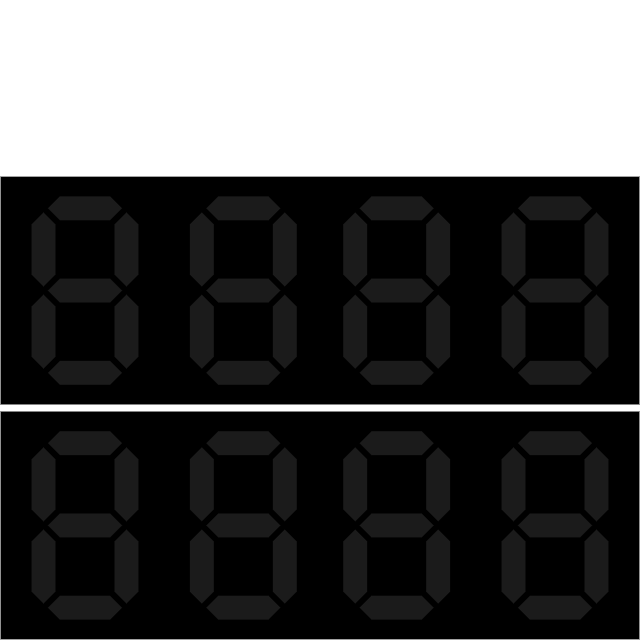
Give the GLSL for this pattern, as a WebGL 2 fragment shader.

```glsl
#version 300 es
precision highp float;

uniform vec2 u_resolution;
out vec4 fragColor;

const vec3 BACKGROUND = vec3(1.0);
const vec3 PANEL = vec3(0.0);
const vec3 UNLIT_SEGMENT = vec3(0.105);

// Panel layout, in canvas units
const float GAP_CENTER_Y = 0.3625;
const float PANEL_OFFSET_Y = 0.1835;
const vec2 PANEL_HALF_SIZE = vec2(0.4991, 0.1780);

// Digit layout within a panel
const float PAIR_OFFSET_X = 0.2435;
const float DIGIT_OFFSET_X = 0.1237;

// Segment shape and spacing within a digit
const vec2 SEGMENT_HALF_SIZE = vec2(0.0579, 0.0187);
const float BAR_SPACING = 0.1285;
const vec2 UPRIGHT_OFFSET = vec2(0.0648, 0.0642);

// Places two mirrored copies at -offset and +offset
float mirrorRepeat(float coord, float offset) {
    return abs(coord) - offset;
}

float boxDistance(vec2 p, vec2 halfSize) {
    vec2 d = abs(p) - halfSize;
    return max(d.x, d.y);
}

// Horizontal bar with 45 degree pointed ends
float segmentDistance(vec2 p, vec2 halfSize) {
    p = abs(p);
    return max(p.y - halfSize.y, (p.x + p.y - halfSize.x) * 0.70711);
}

// Seven segments, folded into one quadrant
float digitDistance(vec2 p, vec2 segmentSize, float barSpacing, vec2 uprightOffset) {
    p = abs(p);
    float middleBar = segmentDistance(p, segmentSize);
    float outerBar = segmentDistance(p - vec2(0.0, barSpacing), segmentSize);
    float upright = segmentDistance((p - uprightOffset).yx, segmentSize);
    return min(min(middleBar, outerBar), upright);
}

float coverage(float dist, float pixel) {
    return clamp(0.5 - dist / pixel, 0.0, 1.0);
}

void main() {
    vec2 uv = gl_FragCoord.xy / u_resolution;
    float pixel = 1.0 / min(u_resolution.x, u_resolution.y);

    // Two stacked panels
    vec2 panelPos = vec2(uv.x - 0.5, mirrorRepeat(uv.y - GAP_CENTER_Y, PANEL_OFFSET_Y));
    float panel = coverage(boxDistance(panelPos, PANEL_HALF_SIZE), pixel);

    // Two pairs of digits per panel
    float pairX = mirrorRepeat(panelPos.x, PAIR_OFFSET_X);
    vec2 digitPos = vec2(mirrorRepeat(pairX, DIGIT_OFFSET_X), panelPos.y);
    float digitDist = digitDistance(digitPos, SEGMENT_HALF_SIZE, BAR_SPACING, UPRIGHT_OFFSET);

    vec3 color = mix(BACKGROUND, PANEL, panel);
    color = mix(color, UNLIT_SEGMENT, coverage(digitDist, pixel));
    fragColor = vec4(color, 1.0);
}
```
